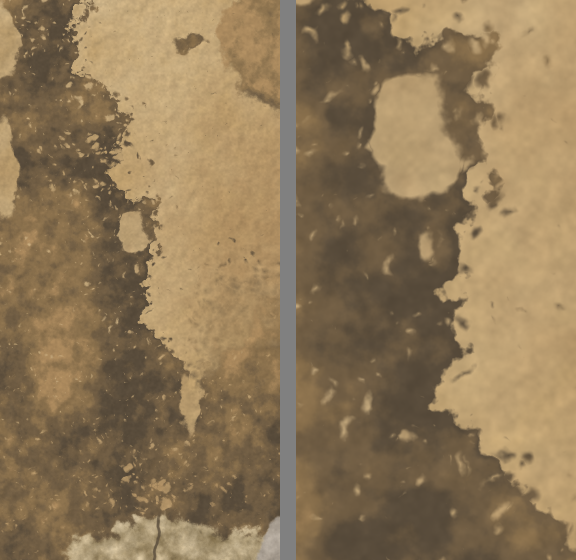
Left: the whole. Right: its middle third, enlarged.
Write a WebGL 1 fragment shader that draws this texture.

```glsl
precision highp float;
uniform vec2 u_resolution;

const vec3 PALE = vec3(0.80, 0.70, 0.53);
const vec3 SAND = vec3(0.74, 0.62, 0.43);
const vec3 OCHRE = vec3(0.66, 0.53, 0.36);
const vec3 TAN = vec3(0.54, 0.44, 0.30);
const vec3 UMBER = vec3(0.44, 0.365, 0.265);
const vec3 SOOT = vec3(0.345, 0.295, 0.23);
const vec3 MORTAR = vec3(0.70, 0.63, 0.49);
const vec3 STONE = vec3(0.66, 0.62, 0.57);

float hash(vec2 p) {
  vec3 q = fract(p.xyx * 0.1031);
  q += dot(q, q.yzx + 33.33);
  return fract((q.x + q.y) * q.z);
}

float noise(vec2 p) {
  vec2 i = floor(p), f = fract(p);
  f = f * f * (3.0 - 2.0 * f);
  return mix(mix(hash(i), hash(i + vec2(1.0, 0.0)), f.x),
             mix(hash(i + vec2(0.0, 1.0)), hash(i + 1.0), f.x), f.y);
}

// Layered noise centred on zero
float fbm(vec2 p) {
  float sum = 0.0, gain = 0.5;
  for (int i = 0; i < 5; i++) {
    sum += gain * (noise(p) - 0.5);
    p = mat2(1.6, 1.2, -1.2, 1.6) * p + 17.3;
    gain *= 0.5;
  }
  return sum;
}

float glow(vec2 p, vec2 centre, vec2 radius) {
  vec2 d = (p - centre) / radius;
  return exp(-dot(d, d));
}

// Approximate distance to an ellipse, positive inside
float blob(vec2 p, vec2 centre, vec2 radius) {
  return (1.0 - length((p - centre) / radius)) * min(radius.x, radius.y);
}

// Scattered round flecks, positive inside
float flecks(vec2 p, float cells, float density) {
  vec2 g = p * cells, id = floor(g);
  float best = -1.0;
  for (int y = -1; y <= 1; y++) {
    for (int x = -1; x <= 1; x++) {
      vec2 c = id + vec2(float(x), float(y));
      vec2 centre = c + vec2(hash(c + 3.1), hash(c + 47.7));
      float radius = 0.42 * clamp((density - hash(c + 91.3)) * 3.0, -1.0, 1.0);
      radius *= 0.35 + 0.65 * hash(c + 12.9);
      best = max(best, radius - length(g - centre));
    }
  }
  return best / cells;
}

float cover(float field, float softness) {
  return smoothstep(-softness, softness, field);
}

vec3 stainRamp(float t) {
  vec3 c = mix(SOOT, UMBER, smoothstep(0.0, 0.33, t));
  c = mix(c, TAN, smoothstep(0.33, 0.66, t));
  return mix(c, OCHRE, smoothstep(0.66, 1.0, t));
}

// Large stain: a left column that widens downward, and a lower right bank
float stainField(vec2 p, float rough) {
  float edge = 0.25 + 0.20 * smoothstep(0.20, 0.45, p.y)
             + 0.07 * smoothstep(0.60, 0.80, p.y) + 0.20 * smoothstep(1.12, 1.38, p.y);
  float bank = p.y - 1.36 + 0.28 * smoothstep(0.60, 1.0, p.x);
  return max(edge - p.x, bank * 0.7) + rough;
}

// Places where the stain has flaked away
float chipField(vec2 q) {
  float chips = max(blob(q, vec2(0.0, 0.15), vec2(0.06, 0.13)),
                    blob(q, vec2(0.0, 0.60), vec2(0.055, 0.20)));
  chips = max(chips, blob(q, vec2(0.675, 1.44), vec2(0.035, 0.10)));
  chips = max(chips, blob(q, vec2(0.47, 0.83), vec2(0.05, 0.08)));
  float density = 0.12 + 0.42 * glow(q, vec2(0.40, 0.50), vec2(0.17, 0.34))
                + 0.40 * glow(q, vec2(0.50, 1.73), vec2(0.22, 0.10))
                + 0.25 * glow(q, vec2(0.12, 0.08), vec2(0.10, 0.16));
  return max(chips, max(flecks(q, 17.0, density * 0.8), flecks(q + 5.0, 46.0, density)));
}

void main() {
  // x runs 0..1 rightward, y runs 0..2 downward
  vec2 uv = gl_FragCoord.xy / u_resolution;
  vec2 p = vec2(uv.x, 2.0 - 2.0 * uv.y);
  float broad = fbm(p * 5.0 + 2.0), fine = fbm(p * 26.0 + 8.0);
  vec2 q = p + 0.07 * vec2(fbm(p * 15.0 + 31.0), fbm(p * 15.0 + 63.0));
  float relief = fbm(p * 34.0) - fbm(p * 34.0 + 0.35);

  // Bare plaster
  vec3 color = mix(SAND, PALE, clamp(0.42 + 1.8 * broad + 0.8 * fine, 0.0, 1.0));
  float shade = 0.75 * glow(p, vec2(1.0, 0.85), vec2(0.42, 0.48)) + 0.5 * smoothstep(1.45, 1.75, p.y);
  color = mix(color, OCHRE, clamp(shade + 0.8 * fine, 0.0, 0.85));

  // Weathered patch at the upper right
  float patchField = blob(q, vec2(0.98, 0.14), vec2(0.18, 0.24)) + 0.10 * broad + 0.07 * fine;
  float rim = smoothstep(0.06, 0.0, patchField) * smoothstep(0.24, 0.34, p.y);
  color = mix(color, stainRamp(0.86 + broad + fine - 0.55 * rim), 0.9 * cover(patchField, 0.012));

  // Stain outline with stray specks and chips
  float field = stainField(p, 0.26 * broad + 0.13 * fine);
  float stray = 0.55 * exp(min(field, 0.0) * 16.0) + 0.35 * glow(p, vec2(0.88, 0.95), vec2(0.13, 0.09));
  field = max(field, flecks(q + 9.0, 34.0, stray));
  field = max(field, blob(q, vec2(0.68, 0.15), vec2(0.05, 0.02)) + 0.04 * fine);
  float bankSoft = smoothstep(0.62, 0.85, p.x) * smoothstep(0.9, 1.15, p.y);
  float mask = cover(field, mix(0.006, 0.07, bankSoft));
  mask *= 1.0 - 0.9 * cover(chipField(q) + 0.02 * fine, 0.005);

  // Stain tone: clouds, vertical runs, warm glows and a dark core
  float tone = 0.32 + 1.2 * broad + 0.9 * fine + 0.55 * fbm(p * vec2(13.0, 3.0) + 40.0);
  tone += 0.36 * glow(p, vec2(0.20, 1.15), vec2(0.14, 0.48));
  tone += 0.48 * glow(p, vec2(0.92, 1.22), vec2(0.28, 0.18));
  tone += 0.75 * bankSoft * fbm(p * 9.0 + 21.0);
  tone -= 0.34 * glow(p, vec2(0.43, 1.15), vec2(0.14, 0.50));
  tone -= 0.20 * glow(p, vec2(0.16, 0.10), vec2(0.14, 0.25));
  tone -= 0.10 * (1.0 - bankSoft) * smoothstep(0.04, 0.0, field);
  color = mix(color, stainRamp(tone), mask);

  // Exposed footing, corner stone and a thin crack
  float footing = blob(q, vec2(0.62, 2.03), vec2(0.36, 0.17)) + 0.16 * broad + 0.12 * fine;
  color = mix(color, MORTAR + 0.5 * fine, 0.9 * cover(footing, 0.016));
  color = mix(color, STONE + 0.2 * fine, cover(blob(q, vec2(1.03, 1.99), vec2(0.10, 0.15)), 0.006));
  float crack = abs(p.x - 0.562 - 0.05 * fbm(vec2(p.y * 9.0, 4.0)));
  color = mix(color, SOOT, 0.8 * smoothstep(0.008, 0.002, crack) * smoothstep(1.82, 1.86, p.y));

  // Surface relief and grain
  color *= 1.0 + 0.16 * relief + 0.06 * (noise(p * 130.0) - 0.5);
  gl_FragColor = vec4(clamp(color, 0.0, 1.0), 1.0);
}
```
